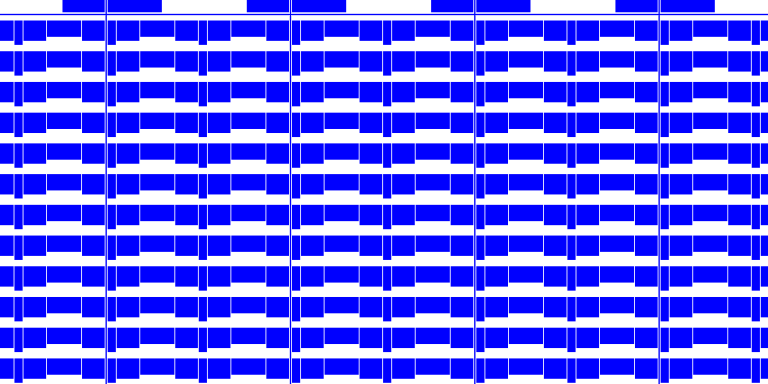
Give the GLSL for this pattern, as a Shadertoy shader.

```glsl
// Share of a pixel-wide window at x covered by the span [start, end], repeated every period
float spanCoverage(float x, float start, float end, float period, float pixel) {
    float halfWidth = 0.5 * (end - start);
    float d = abs(mod(x - 0.5 * (start + end) + 0.5 * period, period) - 0.5 * period);
    float overlap = min(halfWidth, d + 0.5 * pixel) - max(-halfWidth, d - 0.5 * pixel);
    return clamp(overlap / pixel, 0.0, 1.0);
}

// Hanging blocks: narrow, medium, wide, medium, twice per column
float blockRows(vec2 p, float pixel) {
    float ink = 0.0;
    float left = 0.39;
    for (int i = 0; i < 8; i++) {
        int kind = i % 4;
        vec2 size = kind == 0 ? vec2(2.13, 6.35)
                  : kind == 2 ? vec2(8.9, 4.25)
                  : vec2(5.9, 5.3);
        ink += spanCoverage(p.x, left, left + size.x, 48.0, pixel)
             * spanCoverage(p.y, 5.34, 5.34 + size.y, 8.0, pixel);
        left += size.x + 0.223;
    }
    return ink * step(4.5, p.y);
}

// Blocks cut by the top edge, split around each vertical rule
float topBlocks(vec2 p, float pixel) {
    float across = spanCoverage(p.x, -11.38, -0.39, 48.0, pixel)
                 + spanCoverage(p.x, 0.39, 14.5, 48.0, pixel);
    return across * spanCoverage(p.y, -10.0, 3.2, 400.0, pixel);
}

void mainImage(out vec4 fragColor, in vec2 fragCoord) {
    // One hundred units per canvas height, y running down from the top
    float pixel = 100.0 / iResolution.y;
    vec2 p = vec2(fragCoord.x, iResolution.y - fragCoord.y) * pixel;
    p.x -= 27.65;

    // Thin rules between columns and under the top blocks
    float verticalRule = spanCoverage(p.x, -0.175, 0.175, 48.0, pixel);
    float horizontalRule = spanCoverage(p.y, 3.6, 3.95, 400.0, pixel);
    float rules = max(verticalRule, horizontalRule);

    float ink = min(blockRows(p, pixel) + topBlocks(p, pixel) + rules, 1.0);
    fragColor = vec4(mix(vec3(1.0), vec3(0.0, 0.0, 1.0), ink), 1.0);
}
```
